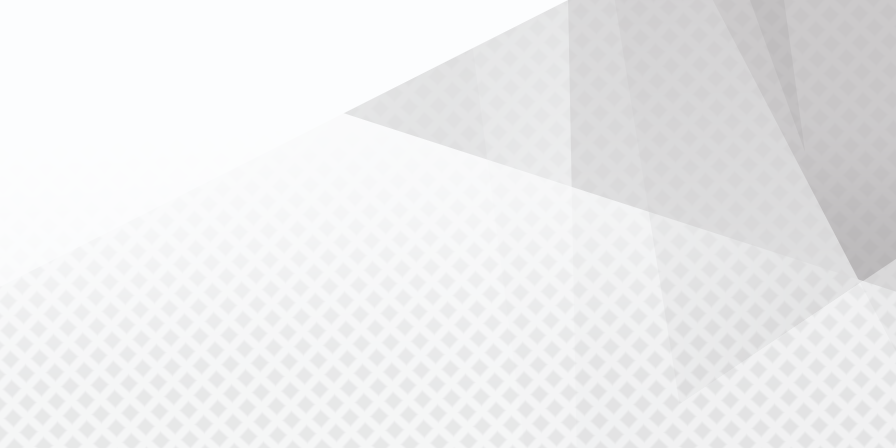
Write a WebGL 1 fragment shader that draws this background.

```glsl
precision highp float;

uniform vec2 u_resolution;

// Smooth mask of the half plane to the right of the ray a -> b
float rightOf(vec2 p, vec2 a, vec2 b) {
  vec2 d = normalize(b - a);
  float dist = (p.x - a.x) * d.y - (p.y - a.y) * d.x;
  return clamp(dist * u_resolution.y + 0.5, 0.0, 1.0);
}

// Tilted lattice of soft square studs
float studs(vec2 p) {
  float c = cos(0.74);
  float s = sin(0.74);
  vec2 cell = mat2(c, s, -s, c) * p / 0.0462;
  vec2 q = abs(fract(cell) - 0.5);
  float blur = 0.05 + 0.7 / (0.0462 * u_resolution.y);
  return 1.0 - smoothstep(0.3 - blur, 0.3 + blur, max(q.x, q.y));
}

void main() {
  vec2 p = gl_FragCoord.xy / u_resolution.y;
  p.x *= 2.0 * u_resolution.y / u_resolution.x;

  // Long edges that divide the sheets
  float belowRoof = rightOf(p, vec2(0.0, 0.36), vec2(1.268, 1.0));
  float belowFold = rightOf(p, vec2(0.768, 0.747), vec2(2.0, 0.349));
  float belowFloor = rightOf(p, vec2(1.406, 0.023), vec2(2.0, 0.422));

  // Steep edges of the translucent panes
  float sheer = rightOf(p, vec2(1.089, 0.635), vec2(1.055, 0.896));
  float upright = rightOf(p, vec2(1.276, 0.583), vec2(1.268, 1.0));
  float pane = rightOf(p, vec2(1.51, 0.141), vec2(1.372, 1.0));
  float shade = rightOf(p, vec2(1.914, 0.38), vec2(1.591, 1.0));
  float wedge = rightOf(p, vec2(1.797, 0.661), vec2(1.674, 1.0))
              - rightOf(p, vec2(1.797, 0.661), vec2(1.75, 1.0));

  // Shaded panes above the fold
  float upper = 0.868 + 0.07 * smoothstep(0.77, 1.3, p.x) * (1.3 - p.y);
  upper += 0.014 * sheer;
  upper = mix(upper, 0.875 - 0.05 * (p.y - 0.5), upright);
  upper = mix(upper, 0.865 - 0.075 * (p.y - 0.5), pane);
  upper = mix(upper, 0.735 + 0.06 * smoothstep(0.38, 0.75, p.y), shade);
  upper -= 0.035 * max(wedge, 0.0) * shade;
  upper = mix(upper, 0.85, belowFloor);

  // Pale sheet below the fold
  float lower = 0.963 + 0.015 * smoothstep(0.1, 0.75, p.y);
  lower -= 0.012 * upright + 0.006 * sheer;
  float paneTone = 0.922 - 0.03 * smoothstep(1.5, 1.9, p.x);
  lower = mix(lower, paneTone, pane * (1.0 - belowFloor));
  lower = mix(lower, 0.947 - 0.025 * shade, belowFloor);

  // White sheet and glow at the upper left
  float roof = 0.982 + 0.01 * smoothstep(0.3, 0.8, p.y);
  float tone = mix(roof, mix(upper, lower, belowFold), belowRoof);
  float glow = 1.0 - smoothstep(0.1, 1.0, length((p - vec2(0.0, 0.85)) * vec2(0.8, 1.3)));
  tone = mix(tone, 0.992, glow * 0.8);

  // Studs grow stronger toward the bottom and stay faint in the shade
  float fade = 1.0 - smoothstep(0.08, 0.78, p.y);
  float strength = mix(0.055 * fade, 0.016, (1.0 - belowFold) * belowRoof * step(0.768, p.x));
  tone -= strength * studs(p) * mix(0.3, 1.0, belowRoof) * (1.0 - 0.5 * glow);

  // Cool whites, slightly mauve greys
  vec3 tint = mix(vec3(0.004, -0.004, 0.001), vec3(-0.002, 0.0, 0.003),
                  smoothstep(0.76, 0.92, tone));
  gl_FragColor = vec4(tone + tint, 1.0);
}
```
